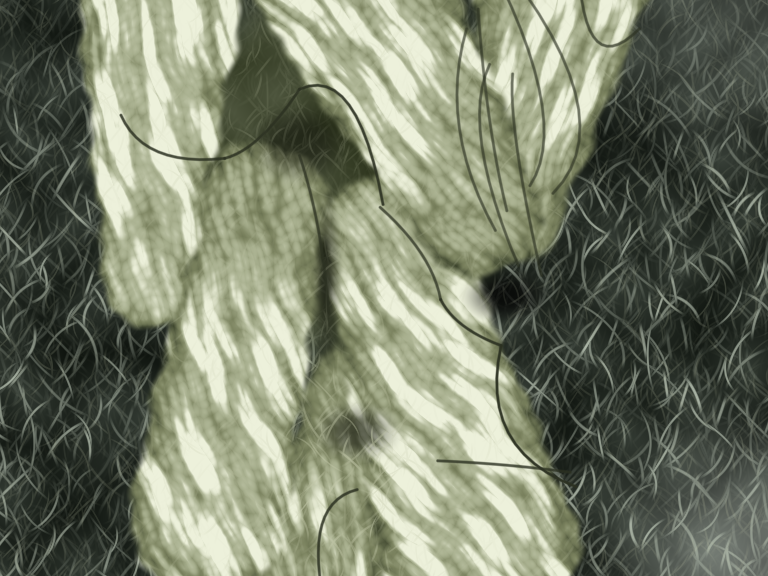
A Shadertoy shader for this texture:

```glsl
vec2 hash2(vec2 p) {
    vec2 q = vec2(dot(p, vec2(127.1, 311.7)), dot(p, vec2(269.5, 183.3)));
    return fract(sin(q) * 43758.5);
}

// Distance to the nearest scattered cell centre
float cellular(vec2 p) {
    vec2 id = floor(p), f = fract(p);
    float nearest = 2.0;
    for (int y = -1; y <= 1; y++)
    for (int x = -1; x <= 1; x++) {
        vec2 o = vec2(x, y);
        vec2 d = o + hash2(id + o) - f;
        nearest = min(nearest, dot(d, d));
    }
    return sqrt(nearest);
}

// Layers of short bent fibres, one in each rotated grid cell
float fibres(vec2 p) {
    float light = 0.0;
    for (int i = 0; i < 17; i++) {
        float k = float(i), a = 0.85 * sin(k * 2.4), scale = 6.5 + mod(k, 5.0) * 2.0;
        vec2 g = mat2(cos(a), sin(a), -sin(a), cos(a)) * p * scale + k * 7.31;
        vec2 f = fract(g) - 0.5, h = hash2(floor(g) + k * 3.7);
        float x = f.x - (h.x - 0.5) * 0.5 - (h.y - 0.5) * 1.7 * f.y * f.y;
        float w = 0.0012 + 0.0016 * h.x;
        float line = 1.0 - smoothstep(w * 0.3, w + 1.0 / iResolution.y, abs(x) / scale);
        float ends = 1.0 - smoothstep(0.15, 0.48, abs(f.y)), glint = fract(h.x * 9.7 + h.y * 5.3);
        light = max(light, line * ends * (0.08 + 0.92 * glint * glint));
    }
    return light;
}

// Tapered yarn body; ends.xy and ends.zw are its spine, shine is where highlights lie along it
void yarn(inout vec3 col, vec2 p, vec4 ends, vec2 radii, vec2 dir, vec2 shine, float tone) {
    vec2 axis = ends.zw - ends.xy, rel = p - ends.xy;
    float t = clamp(dot(rel, axis) / dot(axis, axis), 0.0, 1.0);
    float r = mix(radii.x, radii.y, t);
    float d = length(rel - axis * t) - r;
    d += 0.005 * sin(p.y * 37.0 + p.x * 21.0) + 0.003 * sin(p.y * 91.0 - p.x * 67.0);
    if (d > 0.03) return;

    // Twisted ply coordinates: along and across the fibres
    dir = normalize(dir);
    vec2 q = vec2(dot(p, dir), dot(p, vec2(-dir.y, dir.x)));
    q.y += 0.010 * sin(q.x * 11.0 + q.y * 8.0) + 0.003 * sin(q.x * 37.0);
    float broad = 1.0 - cellular(q * vec2(4.8, 23.0) + ends.xy * 9.0);
    float fine = 1.0 - cellular(q * vec2(11.0, 62.0) + 4.0);
    float grain = 1.0 - cellular(p * 55.0 + 0.5 * sin(p.yx * 43.0));
    float lit = smoothstep(shine.x - 0.22, shine.x + 0.12, t)
              * (1.0 - smoothstep(shine.y - 0.15, shine.y + 0.2, t));
    float body = smoothstep(-0.04, 0.5, -d / r);
    float l = 0.22 + 0.22 * body + 0.26 * (fine - 0.5) + 0.16 * (grain - 0.5);
    l += broad * 0.10 + lit * (0.07 + 0.46 * smoothstep(0.48, 0.92, broad + 0.4 * (fine - 0.5)));
    l *= tone;

    vec3 wool = mix(vec3(0.17, 0.20, 0.12), vec3(0.48, 0.51, 0.37), smoothstep(0.05, 0.43, l));
    wool = mix(wool, vec3(0.66, 0.69, 0.56), smoothstep(0.38, 0.6, l));
    wool = mix(wool, vec3(0.93, 0.945, 0.86), smoothstep(0.56, 0.95, l));
    col = mix(col, wool, 1.0 - smoothstep(-0.012, 0.006, d));
}

// Dark hair along a quadratic curve from a to c
void hair(inout vec3 col, vec2 p, vec2 a, vec2 b, vec2 c, float strength) {
    float d = 9.0;
    vec2 last = a;
    for (int i = 1; i <= 12; i++) {
        float t = float(i) / 12.0;
        vec2 next = mix(mix(a, b, t), mix(b, c, t), t), s = next - last, v = p - last;
        d = min(d, length(v - s * clamp(dot(v, s) / dot(s, s), 0.0, 1.0)));
        last = next;
    }
    float ink = 1.0 - smoothstep(0.0008, 0.0026 + 0.8 / iResolution.y, d);
    col = mix(col, vec3(0.17, 0.19, 0.13), ink * strength);
}

void mainImage(out vec4 fragColor, in vec2 fragCoord) {
    vec2 p = fragCoord / iResolution.y;

    // Dark felt with paler corners
    float cloud = 1.0 - cellular(p * 8.0 + 0.3 * sin(p.yx * 17.0));
    vec3 col = vec3(0.05, 0.07, 0.05) + vec3(0.14, 0.15, 0.14) * cloud;
    col += 0.30 * (1.0 - smoothstep(0.0, 0.34, length(p - vec2(1.3, 0.02))));
    col += 0.12 * (1.0 - smoothstep(0.0, 0.4, length(p - vec2(1.3, 1.0))));
    float density = mix(0.35, 0.9, 1.0 - smoothstep(0.6, 1.0, p.y)) * (0.55 + 0.6 * cloud);
    col = mix(col, vec3(0.68, 0.72, 0.66), fibres(p) * density);

    // Olive shadow behind the crossing
    float crossing = length((p - vec2(0.60, 0.72)) * vec2(0.9, 0.75));
    vec3 olive = vec3(0.25, 0.28, 0.18) + 0.12 * (cloud - 0.5);
    col = mix(col, olive, 0.9 * (1.0 - smoothstep(0.2, 0.30, crossing)));

    // Yarn from back to front
    yarn(col, p, vec4(0.62, 0.33, 0.55, -0.05), vec2(0.085, 0.13), vec2(0.3, -1.0), vec2(0.5, 1.3), 0.84);
    yarn(col, p, vec4(0.455, 0.64, 0.36, 0.10), vec2(0.118, 0.138), vec2(0.36, -1.0), vec2(0.35, 1.3), 1.0);
    yarn(col, p, vec4(0.675, 0.59, 0.83, 0.05), vec2(0.118, 0.178), vec2(0.64, -0.78), vec2(0.12, 1.3), 1.0);
    yarn(col, p, vec4(0.975, 1.03, 0.895, 0.61), vec2(0.155, 0.075), vec2(-0.3, -1.0), vec2(-0.3, 0.65), 0.95);
    yarn(col, p, vec4(0.60, 1.05, 0.83, 0.635), vec2(0.17, 0.113), vec2(0.66, -0.76), vec2(-0.3, 0.8), 1.0);
    yarn(col, p, vec4(0.28, 1.04, 0.255, 0.50), vec2(0.152, 0.075), vec2(0.25, -1.0), vec2(-0.3, 0.9), 1.06);

    // Clefts and loose pale fuzz
    float cleft = length((p - vec2(0.568, 0.52)) * vec2(1.0, 0.17));
    col *= 1.0 - 0.45 * (1.0 - smoothstep(0.002, 0.03, cleft));
    col *= 1.0 - 0.35 * (1.0 - smoothstep(0.02, 0.08, length((p - vec2(0.52, 0.75)) * vec2(0.8, 1.0))));
    col *= 1.0 - 0.45 * (1.0 - smoothstep(0.01, 0.06, length((p - vec2(0.62, 0.25)) * vec2(0.7, 1.0))));
    col *= 1.0 - 0.7 * (1.0 - smoothstep(0.01, 0.07, length((p - vec2(0.88, 0.485)) * vec2(0.8, 1.3))));
    float tangle = 1.0 - smoothstep(0.04, 0.2, length((p - vec2(0.59, 0.16)) * vec2(1.2, 0.7)));
    col = mix(col, vec3(0.76, 0.78, 0.66), fibres(p * 1.3 + 3.0) * (0.2 + 0.4 * tangle));

    // Long dark hairs
    hair(col, p, vec2(0.21, 0.80), vec2(0.25, 0.71), vec2(0.39, 0.725), 0.85);
    hair(col, p, vec2(0.39, 0.725), vec2(0.45, 0.74), vec2(0.52, 0.845), 0.85);
    hair(col, p, vec2(0.52, 0.845), vec2(0.62, 0.89), vec2(0.665, 0.645), 0.9);
    hair(col, p, vec2(0.52, 0.73), vec2(0.56, 0.61), vec2(0.57, 0.46), 0.75);
    hair(col, p, vec2(0.66, 0.64), vec2(0.75, 0.56), vec2(0.765, 0.48), 0.75);
    hair(col, p, vec2(0.765, 0.48), vec2(0.79, 0.43), vec2(0.87, 0.40), 0.9);
    hair(col, p, vec2(0.87, 0.40), vec2(0.83, 0.22), vec2(1.0, 0.155), 0.95);
    hair(col, p, vec2(0.76, 0.20), vec2(0.88, 0.195), vec2(0.99, 0.18), 0.8);
    hair(col, p, vec2(0.62, 0.15), vec2(0.54, 0.13), vec2(0.555, 0.0), 0.85);
    hair(col, p, vec2(1.01, 1.0), vec2(1.03, 0.87), vec2(1.11, 0.95), 0.7);
    for (int i = 0; i < 6; i++) {
        float k = float(i), s = 0.08 * sin(k * 2.7);
        hair(col, p, vec2(0.81 + 0.02 * k, 0.95 + s), vec2(0.76 + 0.05 * k + s, 0.78), vec2(0.86 + 0.02 * k, 0.6 + s), 0.65);
    }
    fragColor = vec4(clamp(col, 0.0, 1.0), 1.0);
}
```
